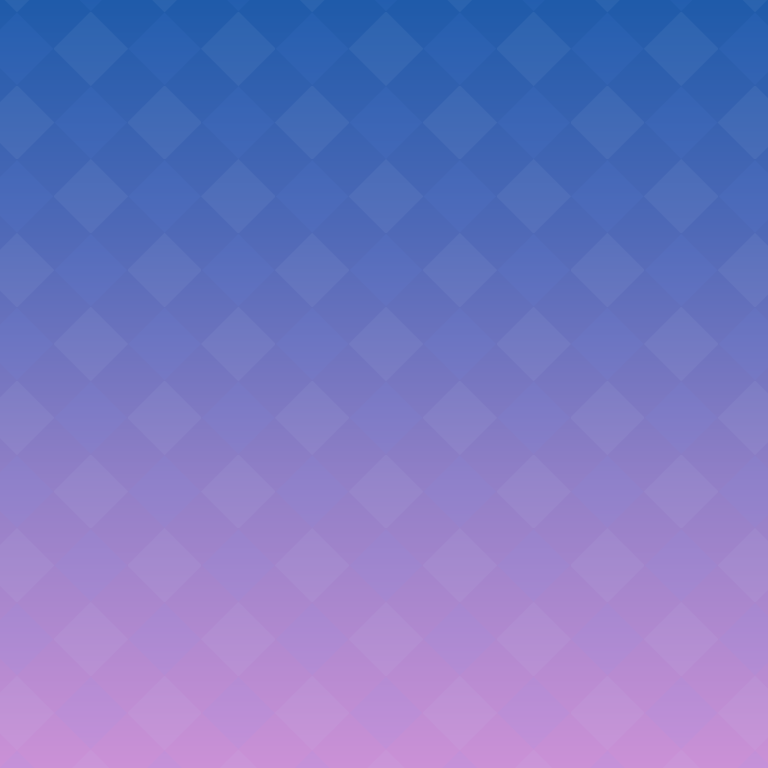
Reproduce this background procedurally as a WebGL 2 fragment shader.

```glsl
#version 300 es
precision highp float;
// Vertical blue to orchid gradient under a checkered lattice of translucent diamonds.

uniform vec2 u_resolution;
out vec4 fragColor;

// Gradient, from the top edge down
const vec3 TOP_BLUE = vec3(0.120, 0.355, 0.665);
const vec3 UPPER_INDIGO = vec3(0.310, 0.411, 0.718);
const vec3 LOWER_VIOLET = vec3(0.565, 0.497, 0.778);
const vec3 BOTTOM_ORCHID = vec3(0.796, 0.568, 0.840);
const float UPPER_STOP = 0.30;
const float LOWER_STOP = 0.62;

// Diamond lattice
const float PITCH = 0.0961;
const vec2 LATTICE_ORIGIN = vec2(0.5026, 0.5521);
const float PALE_RADIUS = 0.0487;
const float COOL_RADIUS = 0.0472;

// Translucent tints: colour and opacity
const vec4 PALE_TINT = vec4(0.78, 0.86, 0.96, 0.065);
const vec4 COOL_TINT = vec4(0.42, 0.60, 1.00, 0.060);

vec3 backgroundGradient(float depth) {
    vec3 color = mix(TOP_BLUE, UPPER_INDIGO, clamp(depth / UPPER_STOP, 0.0, 1.0));
    color = mix(color, LOWER_VIOLET,
                clamp((depth - UPPER_STOP) / (LOWER_STOP - UPPER_STOP), 0.0, 1.0));
    return mix(color, BOTTOM_ORCHID,
               clamp((depth - LOWER_STOP) / (1.0 - LOWER_STOP), 0.0, 1.0));
}

float diamondDistance(vec2 p, float radius) {
    return (abs(p.x) + abs(p.y) - radius) * 0.7071;
}

void main() {
    vec2 uv = gl_FragCoord.xy / u_resolution;
    float edge = 0.75 / min(u_resolution.x, u_resolution.y);

    // Repeat one diamond per square cell
    vec2 grid = (uv - LATTICE_ORIGIN) / PITCH;
    vec2 cell = floor(grid + 0.5);
    vec2 local = (grid - cell) * PITCH;

    // Alternate pale and cool diamonds
    bool isPale = mod(cell.x + cell.y, 2.0) < 0.5;
    vec4 tint = isPale ? PALE_TINT : COOL_TINT;
    float radius = isPale ? PALE_RADIUS : COOL_RADIUS;
    float coverage = 1.0 - smoothstep(-edge, edge, diamondDistance(local, radius));

    vec3 color = backgroundGradient(1.0 - uv.y);
    fragColor = vec4(mix(color, tint.rgb, tint.a * coverage), 1.0);
}
```
